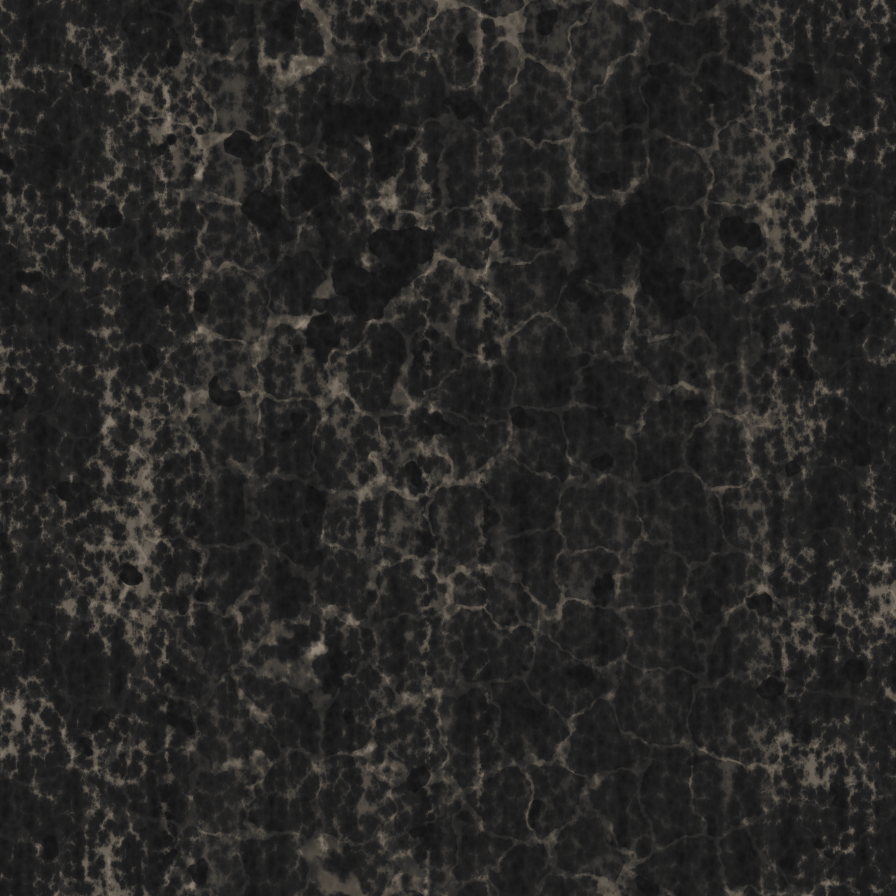
Reproduce this texture procedurally as a Shadertoy shader.

```glsl
// Dark weathered stone: a net of thin pale cracks over charcoal slabs, with beige
// worn patches, speckled flanks, vertical seams and black pits.
// Cracks are rounded Voronoi borders; all mottling is layered cellular noise.

vec2 hash2(vec2 p) {
    vec3 q = fract(p.xyx * vec3(0.1031, 0.1030, 0.0973));
    q += dot(q, q.yzx + 33.33);
    return fract((q.xx + q.yz) * q.zy);
}

float bell(float x) { return exp(-x * x); }

// Distance to the nearest scattered point
float cellular(vec2 p) {
    vec2 cell = floor(p), f = p - cell;
    float nearest = 4.0;
    for (int y = -1; y <= 1; y++)
    for (int x = -1; x <= 1; x++) {
        vec2 o = vec2(x, y);
        vec2 r = o + hash2(cell + o) - f;
        nearest = min(nearest, dot(r, r));
    }
    return sqrt(nearest);
}

// Four octaves, rescaled to roughly zero mean and unit spread
float layers(vec2 p) {
    float sum = 0.0, weight = 0.5;
    for (int i = 0; i < 4; i++) {
        sum += weight * cellular(p + 100.0);
        p = mat2(1.6, 1.2, -1.2, 1.6) * p + 17.3;
        weight *= 0.5;
    }
    return (sum - 0.43) / 0.11;
}

// Distance to the slab border, with rounded corners
float slabBorder(vec2 p) {
    vec2 cell = floor(p), f = p - cell, home = vec2(4.0);
    for (int y = -1; y <= 1; y++)
    for (int x = -1; x <= 1; x++) {
        vec2 o = vec2(x, y);
        vec2 r = o + 0.12 + 0.76 * hash2(cell + o) - f;
        if (dot(r, r) < dot(home, home)) home = r;
    }
    float sum = 0.0;
    for (int y = -2; y <= 2; y++)
    for (int x = -2; x <= 2; x++) {
        vec2 o = vec2(x, y);
        vec2 r = o + 0.12 + 0.76 * hash2(cell + o) - f;
        vec2 d = r - home;
        if (dot(d, d) > 1e-5) sum += exp2(-28.0 * dot(0.5 * (r + home), normalize(d)));
    }
    return -log2(sum) / 28.0;
}

void mainImage(out vec4 fragColor, in vec2 fragCoord) {
    vec2 uv = fragCoord / iResolution.xy;

    // Noise fields from broad to fine
    float clouds = layers(uv * 7.0);
    float patches = layers(uv * 11.0 + 31.0);
    float grain = layers(uv * vec2(75.0, 62.0));
    float streaks = layers(uv * vec2(42.0, 3.0) + 9.0);
    vec2 bend = 0.005 * vec2(layers(uv * 22.0), layers(uv * 22.0 + 40.0));

    // Where the surface is speckled and where it is worn through
    float flanks = smoothstep(0.26, 0.12, uv.x) + smoothstep(0.78, 0.93, uv.x);
    float worn = bell((uv.x - 0.38) / 0.11);

    // Slabs with faint streaks, then beige speckle
    float tone = 0.134 + 0.010 * streaks + 0.011 * grain + 0.008 * clouds;
    float speckle = smoothstep(-0.4, 2.6, grain + 0.8 * clouds + 0.4 * streaks);
    tone += speckle * (0.05 + 0.16 * flanks + 0.07 * worn);

    // Cracks, opening into pale patches in the worn band
    float border = slabBorder((uv + bend) * vec2(14.0, 13.0));
    float opening = worn * smoothstep(0.1, 1.6, patches);
    float width = 0.025 + 0.13 * opening;
    float crack = 1.0 - smoothstep(width * 0.4, width + 0.035, border);
    float pale = 0.05 + 0.09 * smoothstep(-1.2, 1.4, clouds + 0.5 * grain) + 0.12 * opening;
    tone += crack * pale * (1.0 - 0.45 * min(flanks, 1.0));

    // Broken vertical seams
    vec4 seams = vec4(0.185, 0.217, 0.475, 0.54);
    for (int i = 0; i < 4; i++) {
        float line = bell((uv.x + 0.5 * bend.x - seams[i]) / 0.006);
        tone += 0.15 * line * smoothstep(-0.4, 2.0, grain + 0.7 * patches);
    }

    // Black pits, gathered in two clusters
    float cluster = bell(length((uv - vec2(0.40, 0.76)) / vec2(0.11, 0.18)))
                  + 0.8 * bell(length((uv - vec2(0.73, 0.71)) / vec2(0.10, 0.15)));
    float pit = smoothstep(0.0, 0.3, 1.6 * cluster - 1.9 - layers(uv * 10.0 + 63.0));
    tone = mix(tone, 0.088 + 0.008 * grain, 0.88 * pit);

    // Neutral charcoal warming to beige
    vec3 warmth = mix(vec3(1.0), vec3(1.08, 1.0, 0.89), smoothstep(0.1, 0.3, tone));
    fragColor = vec4(clamp(tone, 0.06, 0.52) * warmth, 1.0);
}
```
